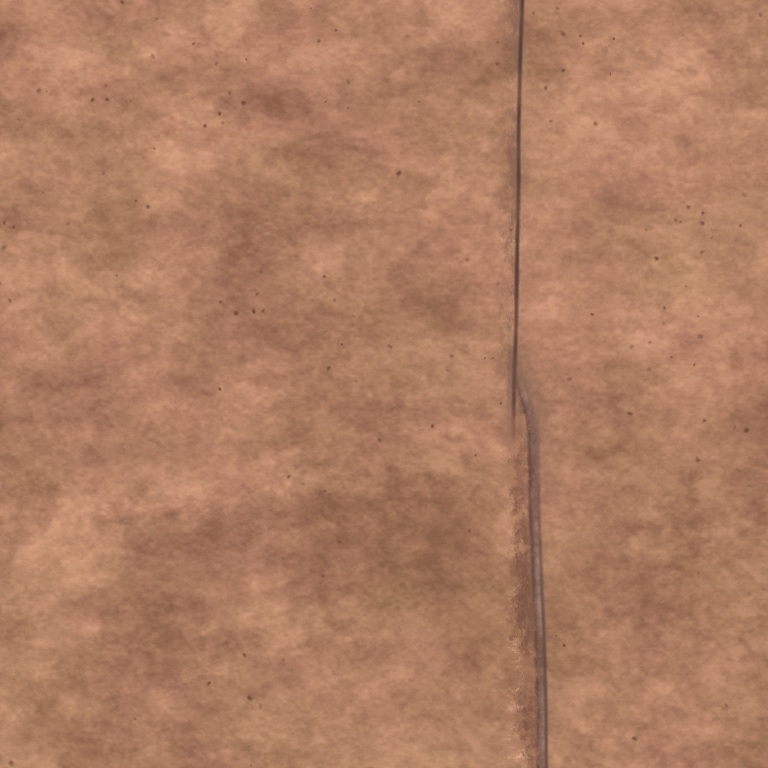
Give the GLSL for this texture, as a Shadertoy shader.

```glsl
float hash(vec2 p) {
    return fract(sin(dot(p, vec2(127.1, 311.7))) * 43758.5453);
}

float noise(vec2 p) {
    vec2 i = floor(p), f = fract(p);
    f = f * f * (3.0 - 2.0 * f);
    return mix(mix(hash(i), hash(i + vec2(1, 0)), f.x),
               mix(hash(i + vec2(0, 1)), hash(i + vec2(1, 1)), f.x), f.y);
}

// Layered noise centred on zero; rough sets how strong the small layers are
float fbm(vec2 p, float rough) {
    float sum = 0.0, amp = 1.0, total = 0.0;
    for (int i = 0; i < 5; i++) {
        sum += amp * (noise(p) - 0.5);
        total += amp;
        p = mat2(1.9, 0.5, -0.5, 1.9) * p + 17.3;
        amp *= rough;
    }
    return sum / total;
}

// Soft vertical stripe centred on d = 0
float stripe(float d, float halfWidth, float soft) {
    return 1.0 - smoothstep(halfWidth - soft, halfWidth + soft, abs(d));
}

// Tiny soft pits, gathered in loose clusters
float pits(vec2 uv) {
    vec2 g = uv * 60.0 + 0.2 * vec2(noise(uv * 130.0), noise(uv * 130.0 + 40.0));
    vec2 cell = floor(g);
    float cluster = smoothstep(0.5, 0.85, noise(uv * 8.0 + 3.0));
    float density = 0.01 + 0.14 * cluster * smoothstep(0.3, 0.8, uv.y);
    float mask = 0.0;
    for (int j = -1; j <= 1; j++)
    for (int i = -1; i <= 1; i++) {
        vec2 id = cell + vec2(i, j);
        vec2 centre = id + vec2(hash(id + 3.1), hash(id + 8.7));
        float radius = mix(0.14, 0.32, hash(id + 5.5));
        float pit = 1.0 - smoothstep(0.0, radius, length(g - centre));
        mask = max(mask, pit * step(hash(id), density) * mix(0.3, 1.0, hash(id + 2.2)));
    }
    return mask;
}

void mainImage(out vec4 fragColor, in vec2 fragCoord) {
    vec2 uv = fragCoord / iResolution.xy;

    // Cloudy mottling, swept up to the right in the lower left
    float left = smoothstep(0.68, 0.5, uv.x);
    vec2 swept = uv;
    swept.y -= 0.3 * left * uv.x * uv.x * smoothstep(0.55, 0.3, uv.y);
    float clouds = fbm(swept * vec2(4.5, 7.5) + 2.0, 0.6);
    float streaks = fbm(swept * vec2(14.0, 42.0) + 31.0, 0.7);
    float blotches = fbm(uv * vec2(19.0, 24.0) + 9.0, 0.75);
    float speckle = fbm(uv * vec2(60.0, 75.0) + 70.0, 0.8);
    float grain = noise(uv * vec2(170.0, 220.0) + 5.0) - 0.5;

    float tone = 0.47 + 0.28 * (uv.y - 0.5);
    tone += 1.15 * clouds + 0.6 * streaks + 1.1 * blotches + 0.8 * speckle + 0.26 * grain;

    // Pale band and dusky sweep below the middle
    float bend = uv.y - 0.355 - 0.12 * uv.x * uv.x + 0.12 * clouds + 0.08 * blotches;
    tone += left * 0.24 * exp(-bend * bend * 1100.0);
    tone -= left * 0.2 * exp(-pow((bend + 0.085) * 20.0, 2.0)) * smoothstep(0.0, 0.3, uv.x);
    tone -= 0.12 * smoothstep(0.93, 1.0, uv.x);

    // Pale flaky patches and dusky smears
    float patches = fbm(uv * vec2(9.0, 11.0) + 90.0, 0.75);
    tone += 0.32 * smoothstep(0.03, 0.17, patches) - 0.25 * smoothstep(0.05, 0.2, -patches);

    vec3 color = mix(vec3(0.61, 0.432, 0.335), vec3(0.785, 0.58, 0.457), clamp(tone, -0.35, 1.25));

    // Drift between pinkish and ochre clay
    float hue = fbm(uv * vec2(7.0, 9.0) + 50.0, 0.7) + 0.1 * (uv.y - 0.5);
    color += hue * vec3(0.025, -0.02, 0.03);
    color = mix(color, vec3(0.38, 0.24, 0.19), pits(uv) * 0.85);

    // Joint: a thin line that steps right into a wider, worn one
    float wobble = 0.003 * (noise(vec2(uv.y * 12.0, 4.0)) - 0.5);
    float upperX = 0.671 + 0.018 * (uv.y - 0.52) + wobble;
    float lowerX = 0.706 - 0.026 * uv.y + wobble;
    float lower = smoothstep(0.55, 0.43, uv.y);
    float d = uv.x - mix(upperX, lowerX, lower);
    float up = uv.x - upperX;

    // Ragged stains beside the joint
    float ragged = fbm(uv * vec2(60.0, 34.0) + 12.0, 0.8);
    float halo = exp(-pow((d + 0.008) * 60.0, 2.0)) * smoothstep(-0.15, 0.2, ragged + 0.5 * blotches);
    color = mix(color, vec3(0.52, 0.365, 0.295), 0.65 * halo);
    float rust = stripe(d + 0.017 + 0.05 * ragged, 0.01, 0.009);
    rust *= smoothstep(0.46, 0.4, uv.y) * smoothstep(-0.2, 0.2, blotches + 0.8 * speckle);
    color = mix(color, vec3(0.47, 0.31, 0.25), 0.8 * rust);
    float smudge = exp(-pow((d - 0.006) * 50.0, 2.0) - pow((uv.y - 0.475) * 15.0, 2.0));
    color = mix(color, vec3(0.5, 0.38, 0.31), smudge * (0.55 + ragged));

    // Pale crumbs along the worn edge
    float crumbs = smoothstep(0.06, 0.2, speckle) * exp(-pow((d + 0.03) * 55.0, 2.0));
    color += 0.08 * crumbs * smoothstep(0.3, 0.15, uv.y);

    // Fill and dark edges, wearing away unevenly
    float upper = smoothstep(0.41, 0.5, uv.y);
    float wear = smoothstep(-0.25, 0.12, ragged);
    color = mix(color, vec3(0.53, 0.4, 0.34), 0.65 * upper * wear * stripe(up + 0.005, 0.005, 0.004));
    float depth = mix(0.6, 0.95, noise(vec2(uv.y * 40.0, 2.0)));
    color = mix(color, vec3(0.33, 0.23, 0.205), depth * upper * stripe(up, 0.0024, 0.0022));
    vec3 filler = vec3(0.49, 0.37, 0.33) + 0.22 * speckle + 0.12 * blotches;
    color = mix(color, filler, 0.8 * lower * stripe(d + 0.012 * ragged, 0.0065, 0.0045));
    float edge = stripe(d + 0.005, 0.0022, 0.0022) * wear;
    edge = max(edge, stripe(d - 0.006, 0.002, 0.002) * smoothstep(0.5, 0.1, uv.y));
    color = mix(color, vec3(0.36, 0.25, 0.225), 0.65 * lower * edge);
    color += 0.08 * lower * stripe(d - 0.002, 0.002, 0.002) * smoothstep(-0.1, 0.2, blotches);

    fragColor = vec4(color, 1.0);
}
```
